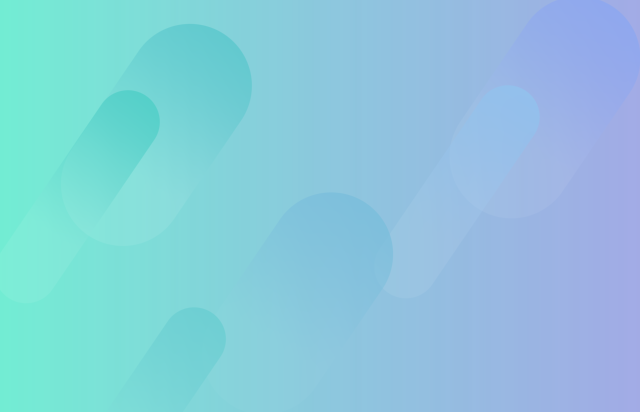
Reproduce this background procedurally as a Shadertoy shader.

```glsl
#define ASPECT 1.55
#define LEFT_COLOR vec3(0.45, 0.93, 0.83)
#define MID_COLOR vec3(0.547, 0.785, 0.867)
#define RIGHT_COLOR vec3(0.635, 0.67, 0.90)
#define TAIL_DIR vec2(-0.562, -0.827)
#define LARGE_SIZE vec2(0.150, 0.289)
#define SMALL_SIZE vec2(0.077, 0.439)
#define FADE_END 0.68
#define STRIPE_COUNT 70.0
#define STRIPE_AMOUNT 0.006

const int PILL_COUNT = 6;

// Head centre, small (1) or large (0), tail brightness
const vec4 PILLS[PILL_COUNT] = vec4[](
    vec4(0.460, 0.792, 0.0, 0.08),
    vec4(0.310, 0.704, 1.0, 0.07),
    vec4(1.401, 0.859, 0.0, 0.06),
    vec4(1.230, 0.716, 1.0, 0.07),
    vec4(0.802, 0.383, 0.0, 0.025),
    vec4(0.470, 0.177, 1.0, 0.03));

// Head colour and opacity
const vec4 TINTS[PILL_COUNT] = vec4[](
    vec4(0.35, 0.78, 0.80, 0.80),
    vec4(0.31, 0.81, 0.78, 0.85),
    vec4(0.55, 0.655, 0.94, 0.85),
    vec4(0.57, 0.76, 0.93, 0.85),
    vec4(0.48, 0.745, 0.86, 0.85),
    vec4(0.41, 0.805, 0.82, 0.80));

float hash(float n) {
    return fract(sin(n * 12.9898) * 43758.5453);
}

// Horizontal three-stop gradient with faint vertical stripes
vec3 background(float x) {
    vec3 color = mix(LEFT_COLOR, MID_COLOR, clamp(x * 2.0, 0.0, 1.0));
    color = mix(color, RIGHT_COLOR, clamp(x * 2.0 - 1.0, 0.0, 1.0));
    float cell = x * STRIPE_COUNT;
    float stripe = mix(hash(floor(cell)), hash(floor(cell) + 1.0),
                       smoothstep(0.0, 1.0, fract(cell)));
    return color + (stripe - 0.5) * STRIPE_AMOUNT;
}

// Capsule with a tinted head that fades into a pale tail
vec3 addPill(vec3 color, vec2 p, vec4 pill, vec4 tint, float pixel) {
    vec2 size = mix(LARGE_SIZE, SMALL_SIZE, pill.z);
    float radius = size.x, len = size.y;
    vec2 offset = p - pill.xy;
    float along = dot(offset, TAIL_DIR);
    float dist = length(offset - TAIL_DIR * clamp(along, 0.0, len)) - radius;
    float mask = 1.0 - smoothstep(-pixel, pixel, dist);

    float t = clamp((along + radius) / (len + 2.0 * radius), 0.0, 1.0);
    float head = tint.a * max(1.0 - t / FADE_END, 0.0);
    float tail = pill.w * smoothstep(0.15, 0.75, t);
    vec3 shaded = mix(mix(color, tint.rgb, head), vec3(1.0), tail);
    return mix(color, shaded, mask);
}

void mainImage(out vec4 fragColor, in vec2 fragCoord) {
    vec2 uv = fragCoord / iResolution.xy;
    vec2 p = uv * vec2(ASPECT, 1.0);
    float pixel = 0.75 / iResolution.y;

    vec3 color = background(uv.x);
    for (int i = 0; i < PILL_COUNT; i++) {
        color = addPill(color, p, PILLS[i], TINTS[i], pixel);
    }
    fragColor = vec4(color, 1.0);
}
```
